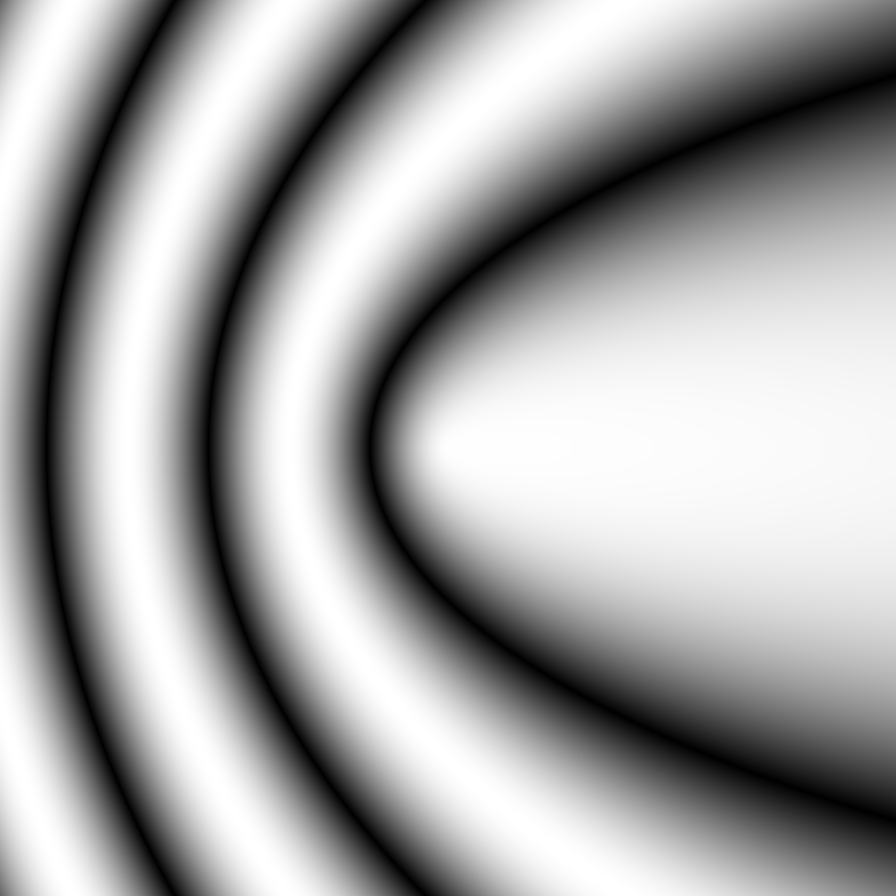
A Shadertoy shader for this background:

```glsl
// Phase gap between a circular wave and a plane wave travelling along x
float phaseGap(vec2 p, float radialFreq, float planeFreq, float offset) {
    return radialFreq * length(p) - planeFreq * p.x + offset;
}

// Amplitude of two equal waves added together
float interference(float phase) {
    return abs(cos(phase));
}

void mainImage(out vec4 fragColor, in vec2 fragCoord) {
    // Centred coordinates, half the canvas height is one unit
    vec2 p = (2.0 * fragCoord - iResolution.xy) / iResolution.y;

    // Nested conic fringes opening to the right
    float radialFreq = 4.44;
    float planeFreq = 4.262;
    float phase = phaseGap(p, radialFreq, planeFreq, 0.057);

    // Greyscale fringes: sharp dark nodes, broad bright crests
    vec3 nodeColor = vec3(0.0);
    vec3 crestColor = vec3(1.0);
    fragColor = vec4(mix(nodeColor, crestColor, interference(phase)), 1.0);
}
```
